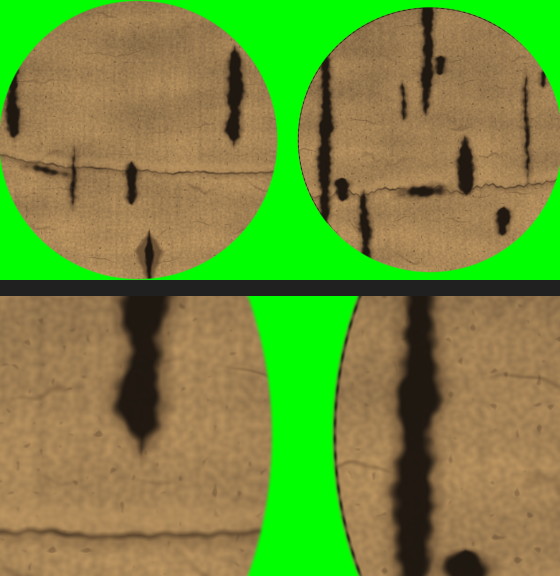
Top, the full canvas; bottom, a detail of the centre.
This texture is drawn by a WebGL 1 fragment shader. Its source:

```glsl
precision highp float;
uniform vec2 u_resolution;

const vec3 BACKDROP = vec3(0.0, 1.0, 0.0);
const vec3 WOOD_SHADE = vec3(0.53, 0.42, 0.28);
const vec3 WOOD_LIGHT = vec3(0.72, 0.57, 0.37);
const vec3 BROWN = vec3(0.34, 0.25, 0.16);
const vec3 INK = vec3(0.11, 0.085, 0.06);

vec2 gradient(vec2 cell) {
  float angle = 6.2832 * fract(sin(dot(cell, vec2(127.1, 311.7))) * 43758.5);
  return vec2(cos(angle), sin(angle));
}

// Gradient noise, centred on zero
float noise(vec2 p) {
  vec2 i = floor(p), f = p - i;
  vec2 u = f * f * f * (f * (f * 6.0 - 15.0) + 10.0);
  vec2 e = vec2(1.0, 0.0);
  float low = mix(dot(gradient(i), f), dot(gradient(i + e), f - e), u.x);
  float high = mix(dot(gradient(i + e.yx), f - e.yx),
                   dot(gradient(i + 1.0), f - 1.0), u.x);
  return mix(low, high, u.y);
}

// Coverage inside a signed distance, with a soft edge
float cover(float d, float soft) {
  return 1.0 - smoothstep(-soft, soft, d);
}

vec3 stain(vec3 col, float d) {
  col = mix(col, BROWN, 0.65 * cover(d - 0.012, 0.03));
  return mix(col, INK, 0.96 * cover(d + 0.006, 0.015));
}

// Tan ground: broad bands, fibres, wavy growth lines, grain and specks
vec3 wood(vec2 q, float seed) {
  vec2 s = q + seed;
  float bands = noise(s * vec2(1.2, 6.0));
  float cloud = noise(s * 2.5);
  float fibre = noise(s * vec2(42.0, 2.5));
  float grain = noise(s * 55.0) + 0.5 * noise(s * 24.0);
  float tone = 0.52 + 0.5 * bands + 0.35 * cloud + 0.2 * fibre
             + 0.42 * grain - 0.2 * q.y;
  vec3 col = mix(WOOD_SHADE, WOOD_LIGHT, clamp(tone, -0.2, 1.2));
  float wave = abs(fract(q.y * 4.0 + 0.6 * noise(s * 3.0)
             + 0.12 * noise(s * 14.0)) - 0.5);
  float growth = cover(wave - 0.025, 0.03) * smoothstep(-0.1, 0.4, noise(s * 4.3));
  float speck = smoothstep(0.36, 0.58, noise(s * 36.0));
  return mix(col, BROWN, 0.35 * growth + 0.4 * speck);
}

// Ragged upright vessel with tapered ends
float vessel(vec2 q, vec2 centre, float halfWidth, float halfLength, float seed) {
  float t = (q.y - centre.y) / halfLength;
  float bend = 0.035 * noise(vec2(q.y * 1.8, seed))
             + 0.010 * noise(vec2(q.y * 14.0, seed + 3.7));
  float ragged = 0.85 + 0.55 * noise(vec2(q.y * 7.0, seed + 8.3));
  float rough = 0.016 * noise(q * 24.0 + seed);
  return abs(q.x - centre.x - bend) - halfWidth * ragged * (1.0 - pow(abs(t), 6.0)) + rough;
}

// Scattered vessels, from the longest to the shortest
vec3 vessels(vec3 col, vec2 q, float count, float start, float stride,
             float rise, float phase, float scale) {
  for (int k = 0; k < 11; k++) {
    float i = float(k);
    if (i >= count) break;
    vec2 centre = vec2(2.0 * fract(start + i * stride) - 1.0, rise * sin(1.5 * i + phase));
    float halfWidth = 0.018 + 0.04 * abs(cos(0.8 * i));
    float halfLength = scale * (0.03 + 0.65 * exp(-0.3 * i));
    col = stain(col, vessel(q, centre, halfWidth, halfLength, i * 5.3 + start));
  }
  return col;
}

// Jagged crossing crack with a pale upper lip
vec3 crack(vec3 col, vec2 q, float height, float jag) {
  float d = q.y - height - jag * (noise(q.xx * vec2(5.0, 0.0) + 2.3)
          + 0.5 * noise(vec2(q.x * 22.0, 6.1)));
  float lip = cover(abs(d - 0.045) - 0.02, 0.03);
  col = mix(col, WOOD_LIGHT * 1.04, 0.45 * lip);
  float strength = 0.65 + 0.5 * noise(vec2(q.x * 9.0, 1.7));
  col = mix(col, BROWN, 0.3 * cover(abs(d + 0.015) - 0.01, 0.025));
  return mix(col, BROWN * 0.75, strength * cover(abs(d) - 0.006, 0.009));
}

// Brown kite-shaped pore with a dark core
vec3 pore(vec3 col, vec2 q) {
  float taper = 1.0 - max(q.y / 0.14, -q.y / 0.26);
  float edge = 0.012 * noise(q * 20.0);
  float d = abs(q.x) - 0.1 * taper + edge;
  col = mix(col, BROWN * 1.15, 0.85 * cover(d, 0.02));
  return mix(col, INK, cover(abs(q.x) - 0.032 * taper + edge, 0.012));
}

// Slanted dark sliver or clot
vec3 sliver(vec3 col, vec2 q, vec2 size, float slope) {
  vec2 r = vec2(q.x, q.y - slope * q.x) / size;
  return stain(col, (length(r) - 1.0) * size.y + 0.02 * noise(q * 19.0));
}

void main() {
  vec2 p = gl_FragCoord.xy / u_resolution.y;
  vec2 left = (p - vec2(0.4935, 0.5)) / 0.497;
  vec2 right = (p - vec2(1.536, 0.501)) / 0.473;

  // Sparse section
  vec3 a = crack(wood(left, 3.4), left, -0.235 + 0.13 * exp(-2.5 * (left.x + 1.0)), 0.025);
  a = vessels(a, left, 4.0, 0.845, 0.21, 0.4, 0.9, 0.52);
  a = pore(a, left - vec2(0.08, -0.8));
  a = sliver(a, left - vec2(-0.65, -0.22), vec2(0.1, 0.022), -0.2);

  // Dense section with a dark rim on its upper left
  vec3 b = crack(wood(right, 17.8), right, -0.38 + 0.07 * right.x, 0.07);
  b = vessels(b, right, 11.0, 0.105, 0.382, 0.7, 0.0, 1.0);
  b = sliver(b, right - vec2(-0.05, -0.39), vec2(0.16, 0.04), 0.1);
  float rim = cover(abs(length(right) - 0.996) - 0.004, 0.005);
  float dashes = 0.75 + 0.25 * sin(150.0 * atan(right.y, right.x));
  b = mix(b, INK, rim * dashes * smoothstep(-0.2, 0.4, right.y - right.x));

  vec3 col = mix(BACKDROP, a, cover(length(left) - 1.0, 0.007));
  col = mix(col, b, cover(length(right) - 1.0, 0.007));
  gl_FragColor = vec4(col, 1.0);
}
```
